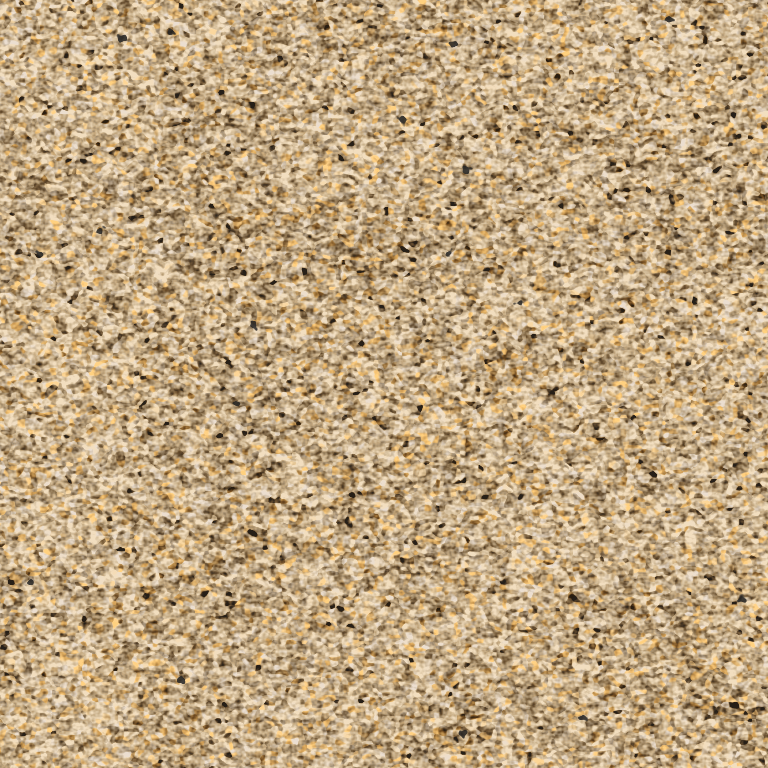
Reproduce this texture procedurally as a Shadertoy shader.

```glsl
// Fine beige sandstone: a soft Voronoi layer of sand grains, roughened by
// stretched gradient noise, is turned into colour by a tonal ramp.
// Ochre and grey tints, black specks and a few larger dark flecks finish it.

vec3 hash3(vec2 p) {
    vec3 q = fract(p.xyx * vec3(0.1031, 0.1030, 0.0973));
    q += dot(q, q.yxz + 33.33);
    return fract((q.xxy + q.yzz) * q.zyx);
}

vec2 gradientAt(vec2 cell) {
    float angle = 6.2832 * hash3(cell + 17.0).x;
    return vec2(cos(angle), sin(angle));
}

// Gradient noise scaled to roughly unit deviation
float noise(vec2 p) {
    vec2 i = floor(p), f = fract(p);
    vec2 u = f * f * f * (f * (f * 6.0 - 15.0) + 10.0);
    vec2 e = vec2(1.0, 0.0);
    float low = mix(dot(gradientAt(i), f), dot(gradientAt(i + e), f - e), u.x);
    float high = mix(dot(gradientAt(i + e.yx), f - e.yx),
                     dot(gradientAt(i + 1.0), f - 1.0), u.x);
    return 4.5 * mix(low, high, u.y);
}

// Softly bordered grains: x = tone, y = ochre amount, z = grey amount
vec3 grains(vec2 p) {
    vec2 home = floor(p);
    vec4 sum = vec4(0.0);
    for (int y = -1; y <= 1; y++)
    for (int x = -1; x <= 1; x++) {
        vec2 cell = home + vec2(x, y);
        vec2 offset = cell + 0.1 + 0.8 * hash3(cell).xy - p;
        vec3 kind = hash3(cell + 371.0);
        float tone = 2.6 * kind.x - 1.3 - 2.3 * step(0.968, kind.z);
        float ochre = smoothstep(0.76, 0.98, kind.y);
        float grey = smoothstep(0.3, 0.0, kind.y);
        sum += vec4(tone, ochre, grey, 1.0) * exp(-9.0 * dot(offset, offset));
    }
    return sum.xyz / sum.w;
}

// Rare ragged flecks, at most one per coarse cell
float flecks(vec2 uv) {
    vec2 p = uv * 11.0;
    vec2 cell = floor(p);
    vec3 seed = hash3(cell + 53.0);
    vec2 d = p - cell - 0.2 - 0.6 * seed.xy;
    d.y *= 1.3;
    float radius = mix(0.035, 0.075, seed.x);
    float ragged = length(d) + 0.018 * noise(uv * 130.0);
    return step(0.88, seed.z) * smoothstep(radius + 0.012, radius - 0.012, ragged);
}

// Colour of a tone; w is the tone at which each colour is reached
vec3 sandRamp(float tone) {
    vec4 stops[7] = vec4[7](
        vec4(0.15, 0.12, 0.09, -3.20),
        vec4(0.41, 0.31, 0.19, -2.00),
        vec4(0.57, 0.47, 0.33, -1.24),
        vec4(0.67, 0.58, 0.45, -0.64),
        vec4(0.76, 0.65, 0.49, -0.18),
        vec4(0.82, 0.73, 0.59, 0.40),
        vec4(0.95, 0.87, 0.75, 1.60));
    vec3 color = stops[0].rgb;
    for (int i = 1; i < 7; i++) {
        float t = (tone - stops[i - 1].w) / (stops[i].w - stops[i - 1].w);
        color = mix(color, stops[i].rgb, clamp(t, 0.0, 1.0));
    }
    return color;
}

void mainImage(out vec4 fragColor, in vec2 fragCoord) {
    vec2 uv = fragCoord / iResolution.y;

    // Grains are a little wider than tall, with slightly wavy rows
    vec2 warped = uv + 0.0015 * vec2(noise(uv * 45.0), noise(uv * 45.0 + 80.0));
    vec3 grain = grains(warped * vec2(150.0, 188.0));

    // Grit, pits, horizontal clusters and broad shading
    float tone = 0.08 + 1.05 * grain.x;
    tone += 0.36 * noise(uv * vec2(205.0, 235.0) + 9.0);
    tone += 0.46 * noise(uv * vec2(95.0, 155.0) + 31.0);
    tone += 0.30 * noise(uv * vec2(30.0, 58.0) + 57.0);
    tone += 0.12 * noise(uv * vec2(5.0, 8.0) + 5.0);

    // Mineral tints
    vec3 color = sandRamp(tone);
    color *= mix(vec3(1.0), vec3(1.07, 0.94, 0.66), grain.y);
    color *= mix(vec3(1.0), vec3(0.97, 1.0, 1.09), grain.z);

    color = mix(color, vec3(0.13, 0.13, 0.13), 0.85 * flecks(uv));
    fragColor = vec4(clamp(color, 0.0, 1.0), 1.0);
}
```
